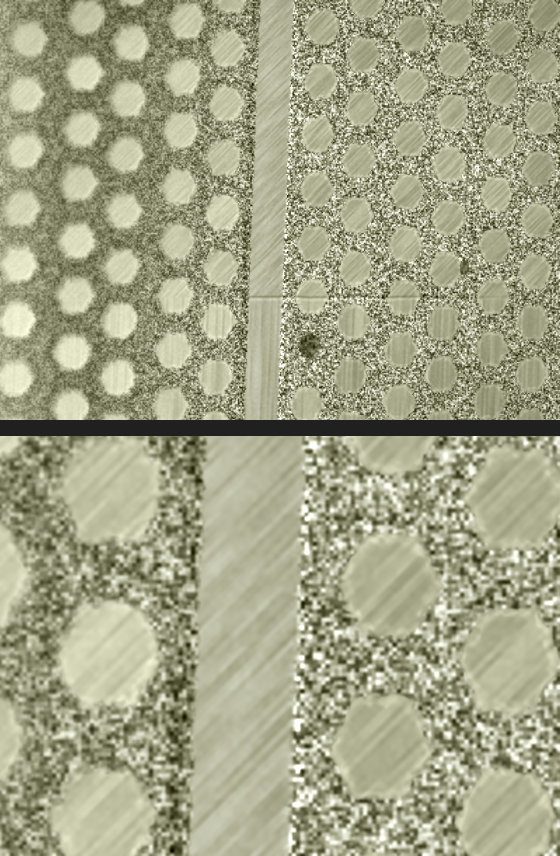
Top, the full canvas; bottom, a detail of the centre.
Write a WebGL 2 fragment shader that draws this pattern.

```glsl
#version 300 es
precision highp float;
// Micrograph of a pale plate: columns of hexagonal studs in glittering grit, split by a smooth strip.
uniform vec2 u_resolution;
out vec4 outColor;

float hash(vec2 p) {
  vec3 h = fract(vec3(p.xyx) * 0.1031);
  h += dot(h, h.yzx + 33.33);
  return fract((h.x + h.y) * h.z);
}

float noise(vec2 p) {
  vec2 i = floor(p), f = fract(p);
  f = f * f * (3.0 - 2.0 * f);
  return mix(mix(hash(i), hash(i + vec2(1, 0)), f.x),
             mix(hash(i + vec2(0, 1)), hash(i + vec2(1, 1)), f.x), f.y);
}

// Flat-topped hexagon with softened corners
float hexDistance(vec2 q, float apothem) {
  q = abs(q);
  float hex = max(q.y, 0.866 * q.x + 0.5 * q.y);
  return mix(hex, 0.93 * length(q), 0.3) - apothem;
}

void main() {
  // The canvas is 576 units high; the columns lean slightly to the right
  vec2 p = gl_FragCoord.xy * 576.0 / u_resolution.y;
  vec2 s = vec2(p.x - 0.039 * (p.y - 288.0), p.y);
  float focus = smoothstep(90.0, 420.0, p.x + 0.15 * (288.0 - p.y));
  float blur = mix(6.0, 1.8, focus);

  // Nearest stud among eleven staggered columns, five left and six right of the strip
  float d = 1e3;
  vec2 local = vec2(0.0), id = vec2(0.0);
  for (int k = 0; k < 11; k++) {
    float i = float(k), j = i - 5.0, odd = mod(i, 2.0);
    float x = k < 5 ? 29.0 + 71.5 * i - 0.6 * i * i + 7.0 * odd
                    : 432.0 + 63.5 * j - 0.3 * j * j - 5.0 * (1.0 - odd);
    float pitch = 77.5 - 0.7 * i;
    float y = 291.0 + 34.5 * odd - 1.7 * i;
    float row = floor((s.y - y) / pitch + 0.5);
    vec2 q = s - vec2(x, y + row * pitch);
    q += 2.5 * (vec2(hash(vec2(i, row + 40.0)), hash(vec2(row + 70.0, i))) - 0.5);
    float dk = hexDistance(q * vec2(mix(1.0, 1.13, focus), 1.0), 24.0 - 0.1 * i);
    if (dk < d) { d = dk; local = q; id = vec2(i, row); }
  }
  float wobble = noise(p * 0.16) - 0.5 + 0.7 * (noise(p * 0.4) - 0.5);
  d += wobble * 3.2;

  // Grit: soft and dim at the left, sharp and sparkling at the right
  float coarse = noise(p * 0.17) - 0.5;
  float fine = noise(p * 0.36 + 9.0) - 0.5;
  float sparkle = noise(p * 0.52 + 31.0) - 0.5;
  float grit = mix(0.53, 0.61, focus) + 0.13 * smoothstep(90.0, 0.0, p.x);
  grit += mix(0.13 * coarse + 0.22 * fine + 0.10 * sparkle,
              0.14 * coarse + 0.42 * fine + 0.60 * sparkle, focus);

  // Brushed metal: diagonal scratches, vertical below the seam
  float diagonal = noise(vec2((p.x - p.y) * 0.30, (p.x + p.y) * 0.025));
  float vertical = noise(vec2(s.x * 0.32, p.y * 0.015));
  float brushed = mix(vertical, diagonal, smoothstep(164.0, 172.0, p.y)) - 0.5;
  float metal = mix(0.05, 0.14, focus) * brushed + 0.04 * fine;

  // Studs: brightest at lower left, each a little different
  float stud = mix(0.80, 0.67, smoothstep(170.0, 480.0, p.x));
  stud += 0.09 * smoothstep(240.0, 0.0, p.x) * smoothstep(400.0, 40.0, p.y);
  stud += 0.06 * (hash(id + 17.0) - 0.5) + metal;
  float side = dot(normalize(local + 0.001), vec2(0.85, -0.5));
  float rim = exp(-pow((d + 2.5) / mix(4.0, 2.2, focus), 2.0));
  stud += rim * mix(0.11 * side, 0.08 + 0.10 * fine, focus);

  // Dark pits, the larger one replacing a stud
  float pit = length((p - vec2(424.0, 102.0)) * vec2(1.0, 0.9)) - 15.0;
  float chip = length((p - vec2(638.0, 207.0)) * vec2(1.1, 0.85)) - 8.0;
  float cell = smoothstep(blur, -blur, d) * smoothstep(12.0, 20.0, pit);
  float tone = mix(grit, stud, cell);
  tone -= 0.07 * (1.0 - focus) * smoothstep(14.0, 3.0, abs(d - 6.0));

  // Strip with a shaded left edge and a beaded bright right edge
  float across = s.x - 369.0 + wobble * 2.0;
  float edge = abs(across) - 23.0;
  float strip = 0.70 + metal - 0.03 * smoothstep(-10.0, 23.0, across);
  tone -= 0.10 * exp(-pow((across + 28.0) / 6.0, 2.0));
  tone = mix(tone, strip, smoothstep(1.8, -1.8, edge));
  tone += (0.10 + 0.35 * sparkle) * exp(-pow((across - 25.0) / 3.5, 2.0));

  // Seam scratched across the plate
  float reach = smoothstep(320.0, 350.0, p.x) * smoothstep(720.0, 600.0, p.x);
  float seam = p.y - 169.0 - 1.5 * (noise(vec2(p.x * 0.04, 3.0)) - 0.5);
  tone += reach * (0.08 * exp(-pow((seam + 4.0) / 2.0, 2.0)) - 0.13 * exp(-seam * seam / 2.5));

  // Pits and uneven lighting
  float hole = min(pit, chip) + wobble * 5.0;
  tone = mix(tone, 0.34 + 0.35 * fine + 0.2 * coarse, 0.9 * smoothstep(2.0, -2.0, hole));
  vec2 corner = (p - vec2(350.0, 290.0)) / vec2(418.0, 288.0);
  tone *= 1.03 - 0.13 * smoothstep(0.5, 1.4, length(corner)) * smoothstep(300.0, 650.0, p.x);
  tone -= 0.05 * smoothstep(470.0, 576.0, p.y) * (1.0 - focus);

  // Warm olive grey, a little more neutral in the sparkles
  vec3 color = vec3(tone, tone + 0.004, tone - 0.115 + 0.05 * focus * (1.0 - cell) * smoothstep(0.6, 0.9, tone));
  outColor = vec4(clamp(color, 0.0, 1.0), 1.0);
}
```
